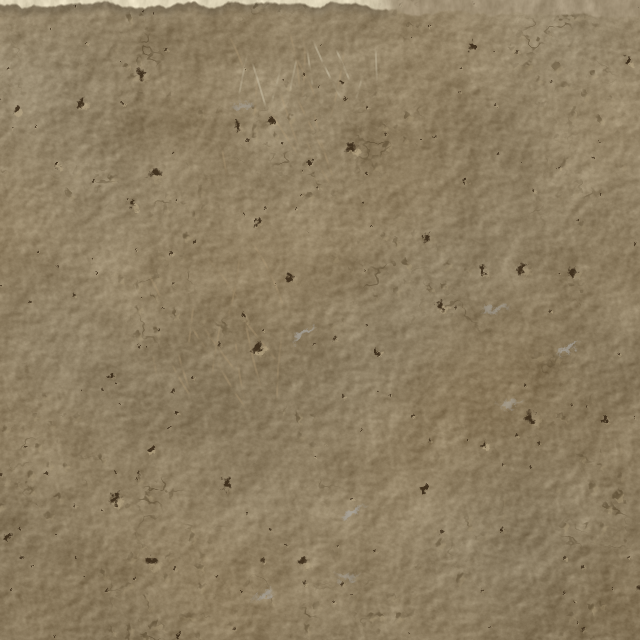
This texture is drawn by a WebGL 1 fragment shader. Its source:

```glsl
precision highp float;
uniform vec2 u_resolution;

vec2 hash2(vec2 p) {
  vec3 q = fract(p.xyx * vec3(0.1031, 0.1030, 0.0973));
  q += dot(q, q.yzx + 33.33);
  return fract((q.xx + q.yz) * q.zy);
}

float corner(vec2 cell, vec2 f, vec2 o) {
  return dot(hash2(cell + o) * 2.0 - 1.0, f - o);
}

float noise(vec2 p) {
  vec2 cell = floor(p), f = fract(p);
  vec2 w = f * f * f * (f * (f * 6.0 - 15.0) + 10.0);
  return mix(mix(corner(cell, f, vec2(0, 0)), corner(cell, f, vec2(1, 0)), w.x),
             mix(corner(cell, f, vec2(0, 1)), corner(cell, f, vec2(1, 1)), w.x), w.y);
}

float fbm(vec2 p) {
  float sum = 0.0, amp = 1.0;
  for (int i = 0; i < 4; i++) {
    sum += amp * noise(p);
    p = mat2(1.6, 1.2, -1.2, 1.6) * p + 17.3;
    amp *= 0.55;
  }
  return sum;
}

vec2 rotate(vec2 p, float a) {
  return vec2(cos(a) * p.x + sin(a) * p.y, cos(a) * p.y - sin(a) * p.x);
}

float disc(vec2 d, float r) {
  return 1.0 - smoothstep(r * 0.4, r * 1.2, length(d));
}

// x: shadowed hollow, y: sunlit lower rim
vec2 pits(vec2 uv, float cells, float chance) {
  vec2 p = uv * cells, marks = vec2(0.0);
  vec2 ragged = 0.13 * vec2(fbm(p * 7.0), fbm(p * 7.0 + 31.7));
  for (int k = 0; k < 9; k++) {
    vec2 id = floor(p) + vec2(mod(float(k), 3.0), floor(float(k) / 3.0)) - 1.0;
    vec2 place = hash2(id + cells), kind = hash2(id + cells + 57.0);
    float r = mix(0.05, 0.12, kind.y * kind.y);
    vec2 d = p - id - place + ragged;
    vec2 oval = rotate(d, place.x * 2.0 - 1.4) * vec2(1.35, 0.8);
    vec2 rim = (d - r * vec2(0.7, -0.7)) * vec2(1.0, 1.2);
    marks = max(marks, step(kind.x, chance) * vec2(disc(oval, r), disc(rim, r * 1.2) * place.y));
  }
  return marks;
}

// Flat pale flakes, mostly tilted up to the right
float chips(vec2 uv) {
  vec2 p = uv * 7.0;
  vec2 ragged = 0.09 * vec2(fbm(p * 8.0), fbm(p * 11.0 + 5.0));
  float mark = 0.0;
  for (int k = 0; k < 9; k++) {
    vec2 id = floor(p) + vec2(mod(float(k), 3.0), floor(float(k) / 3.0)) - 1.0;
    vec2 kind = hash2(id + 211.0);
    vec2 d = rotate(p - id - hash2(id + 93.0) + ragged, kind.y * 0.9 - 0.2);
    float flake = disc(d * vec2(1.0, 2.6 + kind.y * 1.5), 0.15);
    mark = max(mark, flake * step(kind.x, 0.15) * (0.5 + 0.5 * kind.y));
  }
  return mark;
}

// A bowed near-vertical stroke
float stroke(vec2 d, float tilt, float bow, float len) {
  d = rotate(d, tilt);
  d.x += bow * d.y * d.y;
  return (1.0 - smoothstep(0.0004, 0.0026, abs(d.x))) * (1.0 - smoothstep(len * 0.6, len, abs(d.y)));
}

void main() {
  vec2 uv = gl_FragCoord.xy / u_resolution.y;

  // Weathered plaster: stains, blotches, raking light on lumps and grain
  vec2 lump = uv * vec2(21.0, 25.0), grain = uv * vec2(58.0, 66.0);
  float relief = 0.07 * (fbm(lump) - fbm(lump + vec2(0.14, -0.14)));
  relief += 0.068 * (fbm(grain) - fbm(grain + vec2(0.32, -0.32)));
  float tone = 0.068 * fbm(uv * vec2(2.6, 3.4) + 4.0) + 0.06 * fbm(uv * 13.0 + 40.0) + relief;
  tone += 0.05 * (uv.y - 0.5) - 0.015 * (uv.x - 0.5) + 0.035 * noise(uv * 150.0);
  vec2 stain = (uv - vec2(0.32, 0.94)) * vec2(5.0, 18.0);
  tone -= 0.05 * exp(-dot(stain, stain));
  vec3 color = vec3(0.56, 0.497, 0.387) + tone * vec3(1.0, 1.02, 1.0);
  color += vec3(0.012, 0.0, -0.014) * noise(uv * 4.0 + 70.0);

  // Crumbled patches: broken cracks and dark crumbs with lit edges
  float crumble = smoothstep(-0.1, 0.4, fbm(uv * 6.0 + 90.0));
  float crack = 1.0 - smoothstep(0.01, 0.07, abs(fbm(uv * vec2(17.0, 21.0) + 8.0)));
  crack *= smoothstep(0.08, 0.35, noise(uv * 15.0 + 23.0)) * crumble;
  vec2 c = uv * vec2(72.0, 64.0) + 0.5 * noise(uv * 160.0);
  float crumb = smoothstep(0.22, 0.5, noise(c)) * crumble;
  float lit = smoothstep(0.22, 0.5, noise(c + vec2(-0.35, 0.4))) * crumble;
  color = mix(color, vec3(0.70, 0.63, 0.49), 0.4 * lit);
  color = mix(color, vec3(0.34, 0.28, 0.18), max(0.6 * crack, 0.6 * crumb));

  // Scratches: pale marks near the top, faint tan strokes at the left
  float pale = 0.0, faint = 0.0, worn = smoothstep(-0.35, 0.2, noise(uv * 55.0));
  for (int i = 0; i < 28; i++) {
    vec2 a = hash2(vec2(i, 7)), b = hash2(vec2(i, 41));
    vec2 top = vec2(0.38 + 0.026 * float(i), 0.86 + 0.04 * a.y);
    float mark = stroke(uv - top, a.x - 0.5, b.x - 0.5, 0.025 + 0.03 * b.y);
    pale = max(pale, mark * step(float(i), 8.5) * (0.4 + 0.6 * a.x));
    vec2 mid = mix(vec2(0.34, 0.48), vec2(0.44, 0.82), step(0.45, b.y)) + (a - 0.5) * vec2(0.2, 0.2);
    faint = max(faint, stroke(uv - mid, 0.9 * b.x - 0.2, 3.0 * (a.y - 0.5), 0.02 + 0.05 * a.x));
  }
  color = mix(color, vec3(0.68, 0.59, 0.45), 0.4 * faint * worn);
  color = mix(color, vec3(0.76, 0.72, 0.62), 0.75 * pale * worn);

  // Flakes and holes
  color = mix(color, vec3(0.66, 0.65, 0.63), 0.75 * chips(uv));
  vec2 big = pits(uv, 13.0, 0.26), small = pits(uv, 31.0, 0.16);
  color = mix(color, vec3(0.76, 0.69, 0.55), max(0.65 * big.y, 0.5 * small.y));
  color = mix(color, vec3(0.22, 0.16, 0.09), max(0.9 * big.x, 0.75 * small.x));

  // Bright chipped ledge along the top, duller to the right
  float right = smoothstep(0.57, 0.64, uv.x);
  float edge = mix(0.992, 0.978, right) + 0.012 * fbm(vec2(uv.x * 24.0, 3.5));
  vec3 ledge = mix(vec3(0.87, 0.83, 0.72), vec3(0.64, 0.58, 0.48), right) + 0.16 * fbm(uv * vec2(45.0, 25.0));
  color *= 1.0 - 0.16 * smoothstep(edge - 0.02, edge, uv.y) * (1.0 - right);
  color = mix(color, ledge, smoothstep(edge - 0.002, edge + 0.003, uv.y) * mix(1.0, 0.7, right));
  gl_FragColor = vec4(clamp(color, 0.0, 1.0), 1.0);
}
```
